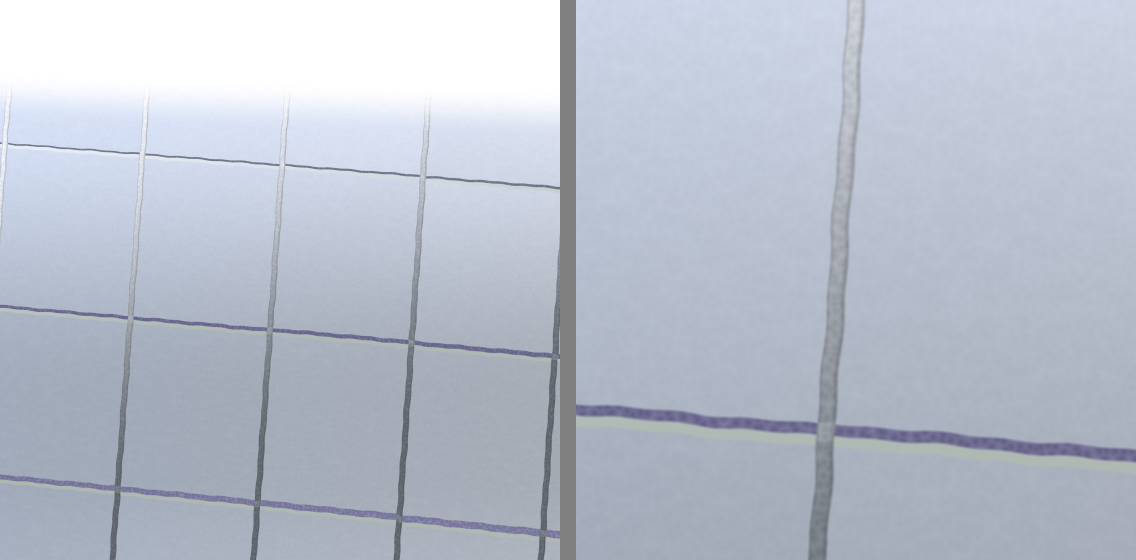
Left: the whole. Right: its middle third, enlarged.
Reproduce this pattern procedurally as a three.js fragment shader.

```glsl
// Glossy pale wall tiles seen at a slant, washed out by glare along the top.
// The plane is warped into tile coordinates (column, row); joints are distance
// bands around whole numbers, and light falls off down the wall.

#define TILE_WIDTH 0.2526
#define TILE_HEIGHT 0.3034
#define GRID_CENTRE vec2(0.4823, 0.591)
#define JOINT_HALF 0.0053
#define LEDGE_WIDTH 0.0065
#define SOFTNESS 0.0013
#define JITTER 0.0016
#define RELIEF 0.022
#define PALE_TILE vec3(0.87, 0.905, 0.98)
#define GREY_TILE vec3(0.645, 0.675, 0.725)
#define SHADOW_VIOLET vec3(0.42, 0.41, 0.56)
#define JOINT_DARK vec3(0.39, 0.415, 0.445)

varying vec2 vUv;

float hash(vec2 p) {
  vec3 q = fract(vec3(p.xyx) * 0.1031);
  q += dot(q, q.yzx + 33.33);
  return fract((q.x + q.y) * q.z);
}

// Distance to the nearest scattered point, about 0 to 1
float cellular(vec2 p) {
  vec2 cell = floor(p);
  float nearest = 2.0;
  for (int j = -1; j <= 1; j++) {
    for (int i = -1; i <= 1; i++) {
      vec2 id = cell + vec2(float(i), float(j));
      vec2 point = id + vec2(hash(id), hash(id + 57.0));
      nearest = min(nearest, length(point - p));
    }
  }
  return nearest;
}

// Soft-edged band from lo to hi
float band(float d, float lo, float hi) {
  return smoothstep(lo - SOFTNESS, lo + SOFTNESS, d)
       - smoothstep(hi - SOFTNESS, hi + SOFTNESS, d);
}

// Slanted, slightly foreshortened tile coordinates; p.y runs downward
vec2 tileSpace(vec2 p) {
  float x = p.x + (0.077 - 0.01 * p.x) * (p.y - GRID_CENTRE.y);
  float y = p.y - (p.x - 0.504) * (0.0675 + 0.0384 * p.y);
  float u = (x - GRID_CENTRE.x) / TILE_WIDTH;
  float v = y - GRID_CENTRE.y;
  return vec2(u - 0.006 * u * u, v / TILE_HEIGHT - 0.283 * v * v);
}

void main() {
  vec2 p = vec2(vUv.x, 1.0 - vUv.y);
  vec2 grid = tileSpace(p);
  vec2 tile = floor(grid);
  vec2 joint = floor(grid + 0.5);

  // Tile face: falling light, cool left side, per-tile tone, glaze relief
  vec3 color = mix(PALE_TILE, GREY_TILE, smoothstep(0.12, 0.72, p.y));
  color += vec3(-0.018, 0.0, 0.022) * (0.5 - p.x);
  color += 0.014 * (hash(tile + 11.0) - 0.5) + 0.025 * smoothstep(0.85, 1.0, p.y);
  float ripple = cellular(p * vec2(48.0, 85.0)) - 0.5;
  float grain = cellular(p * 190.0) - 0.5;
  color += RELIEF * (0.65 * ripple + 0.8 * grain);

  // Horizontal joints: violet shadow above a light ledge, uneven per tile
  float shift = JITTER * (hash(vec2(tile.x, joint.y) + 5.0) - 0.5);
  float wobble = 0.0005 * (sin(p.x * 71.0 + joint.y * 4.0) + sin(p.x * 163.0));
  float down = (grid.y - joint.y) * TILE_HEIGHT + shift + wobble;
  float halfShadow = 0.5 * (0.0005 + 0.0115 * p.y * (0.8 + 0.3 * p.x));
  vec3 ledge = mix(vec3(0.93, 0.95, 0.99), vec3(0.69, 0.73, 0.69),
                   smoothstep(0.2, 0.7, p.y + 0.15 * p.x));
  vec3 shadow = mix(vec3(0.43, 0.46, 0.53), SHADOW_VIOLET, smoothstep(0.3, 0.55, p.y));
  shadow += 0.07 * smoothstep(0.65, 0.95, p.y) + 0.12 * grain;
  color = mix(color, ledge, 0.85 * band(down, halfShadow, halfShadow + LEDGE_WIDTH));
  color = mix(color, shadow, 0.95 * band(down, -halfShadow, halfShadow));

  // Vertical joints: pale in the glare, dark below, with shaded rims
  float sway = 0.0005 * (sin(p.y * 58.0 + joint.x * 3.0) + sin(p.y * 139.0));
  float across = (grid.x - joint.x) * TILE_WIDTH + sway;
  float depth = smoothstep(0.1, 0.85, p.y + 0.25 * (p.x - 0.48));
  vec3 grout = mix(vec3(0.93, 0.945, 0.98), JOINT_DARK, depth) + 0.08 * grain;
  float rim = smoothstep(0.4, 1.0, abs(across + 0.0006) / JOINT_HALF);
  grout *= 1.0 - 0.2 * rim * (1.0 - 0.6 * depth);
  grout += 0.08 * depth * band(down, -0.004, 0.007);
  color = mix(color, grout, band(across, -JOINT_HALF, JOINT_HALF));

  // Glare over everything near the top edge
  float glare = 1.0 - smoothstep(0.13, 0.215, p.y - 0.03 * p.x + 0.01 * ripple);
  gl_FragColor = vec4(clamp(mix(color, vec3(1.0), glare), 0.0, 1.0), 1.0);
}
```
